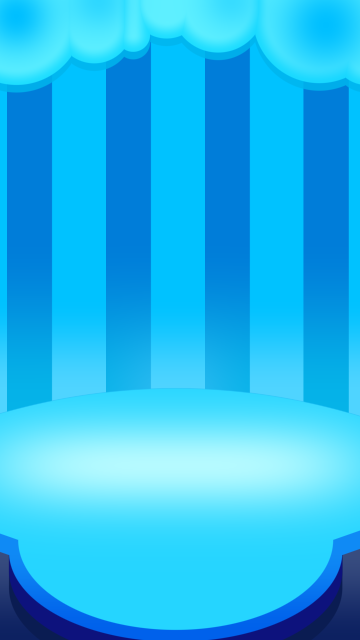
Give the GLSL for this background, as a Shadertoy shader.

```glsl
// Striped blue stage with a glowing rounded platform under a scalloped cloud canopy.

#define STRIPE_START 0.0185
#define STRIPE_PERIOD 0.2748
#define STRIPE_WIDTH 0.126
#define STAGE_X 0.488
#define HORIZON 0.699
#define HORIZON_CURVE 0.294
#define GLOW_Y 0.485
#define GLOW_HEIGHT 0.125
#define CANOPY_SHADE_DROP 0.021

const float CANVAS_HEIGHT = 16.0 / 9.0;   // canvas width is 1

// Cloud lobes: centre x, distance below the top edge, radius
const vec3 LOBES[7] = vec3[7](
    vec3(0.046, 0.051, 0.185), vec3(0.262, 0.069, 0.107),
    vec3(0.370, 0.097, 0.047), vec3(0.463, 0.005, 0.102),
    vec3(0.606, 0.016, 0.130), vec3(0.887, 0.046, 0.185),
    vec3(1.018, 0.143, 0.093));

// Coverage of a shape from its signed distance
float cover(float d) {
    float pixel = 1.0 / iResolution.x;
    return 1.0 - smoothstep(-0.75 * pixel, 0.75 * pixel, d);
}

float glow(vec2 p, vec2 centre, float radius) {
    vec2 q = (p - centre) / radius;
    return exp(-dot(q, q));
}

// Lower half of an ellipse, extended straight upward
float bowl(vec2 p, float centreY, vec2 radii) {
    vec2 q = vec2(p.x - STAGE_X, min(p.y - centreY, 0.0));
    float k = length(q / radii);
    return k * (k - 1.0) / max(length(q / (radii * radii)), 0.001);
}

// Wide slab with gently rising side edges
float slab(vec2 p, float edgeY) {
    return edgeY + 0.35 * (abs(p.x - STAGE_X) - 0.4375) - p.y;
}

float canopy(vec2 p) {
    float d = 1e3;
    for (int i = 0; i < 7; i++) {
        vec2 centre = vec2(LOBES[i].x, CANVAS_HEIGHT - LOBES[i].y);
        vec2 q = vec2(p.x - centre.x, min(p.y - centre.y, 0.0));
        d = min(d, length(q) - LOBES[i].z);
    }
    return d;
}

vec3 wall(vec2 p) {
    float haze = smoothstep(0.95, 0.69, p.y);
    vec3 light = mix(vec3(0.0, 0.76, 1.0), vec3(0.31, 0.83, 1.0), haze);
    vec3 dark = mix(vec3(0.0, 0.49, 0.85), vec3(0.02, 0.70, 0.91),
                    smoothstep(1.12, 0.66, p.y));
    dark = mix(dark, vec3(0.27, 0.75, 0.97), 0.6 * glow(p, vec2(0.486, 0.68), 0.16));
    float across = mod(p.x - STRIPE_START, STRIPE_PERIOD);
    float d = abs(across - 0.5 * STRIPE_WIDTH) - 0.5 * STRIPE_WIDTH;
    return mix(light, dark, cover(d));
}

vec3 platformTop(vec2 p) {
    float sideways = abs(p.x - STAGE_X) / 0.53;
    float rise = (p.y - GLOW_Y) / GLOW_HEIGHT;
    float shine = exp(-rise * rise - pow(sideways, 4.0));
    return mix(vec3(0.145, 0.835, 1.0), vec3(0.71, 0.98, 1.0), shine);
}

vec3 stage(vec2 p) {
    // Floor, cast shadow and navy side wall
    vec3 col = mix(vec3(0.05, 0.13, 0.38), vec3(0.22, 0.30, 0.50),
                   smoothstep(0.0, 0.25, p.y));
    vec2 outer = vec2(0.463, 0.25);
    col = mix(col, vec3(0.04, 0.11, 0.32), cover(bowl(p, 0.145, outer)));
    col = mix(col, vec3(0.05, 0.07, 0.49), cover(bowl(p, 0.192, outer)));

    // Blue rim and bright top
    vec3 rim = mix(vec3(0.0, 0.38, 0.92), vec3(0.06, 0.54, 0.96),
                   smoothstep(0.02, 0.26, p.y));
    col = mix(col, rim, cover(min(bowl(p, 0.245, outer), slab(p, 0.227))));
    float top = min(bowl(p, 0.278, vec2(0.4375, 0.25)), slab(p, 0.278));
    return mix(col, platformTop(p), cover(top));
}

vec3 cloud(vec2 p, float d) {
    vec3 col = mix(vec3(0.12, 0.87, 1.0), vec3(0.37, 0.94, 1.0),
                   smoothstep(0.0, 0.045, -d));
    float blue = glow(p, vec2(0.045, CANVAS_HEIGHT - 0.045), 0.095)
               + glow(p, vec2(0.905, CANVAS_HEIGHT - 0.070), 0.125)
               + 0.5 * glow(p, vec2(0.275, CANVAS_HEIGHT), 0.085)
               + 0.4 * glow(p, vec2(0.640, CANVAS_HEIGHT), 0.080);
    return mix(col, vec3(0.0, 0.75, 1.0), min(blue, 1.0));
}

void mainImage(out vec4 fragColor, in vec2 fragCoord) {
    vec2 p = fragCoord / iResolution.xy * vec2(1.0, CANVAS_HEIGHT);

    // Wall and platform, joined by a fine horizon line
    float offset = p.x - STAGE_X;
    float horizon = p.y - HORIZON + HORIZON_CURVE * offset * offset;
    vec3 col = mix(wall(p), stage(p), cover(horizon));
    col = mix(col, vec3(0.10, 0.72, 0.95), 0.4 * cover(abs(horizon) - 0.001));

    // Canopy and the shade beneath it
    float shade = canopy(p + vec2(0.0, CANOPY_SHADE_DROP));
    col = mix(col, vec3(0.0, 0.71, 0.93), 0.85 * cover(shade));
    float d = canopy(p);
    col = mix(col, cloud(p, d), cover(d));

    fragColor = vec4(col, 1.0);
}
```
